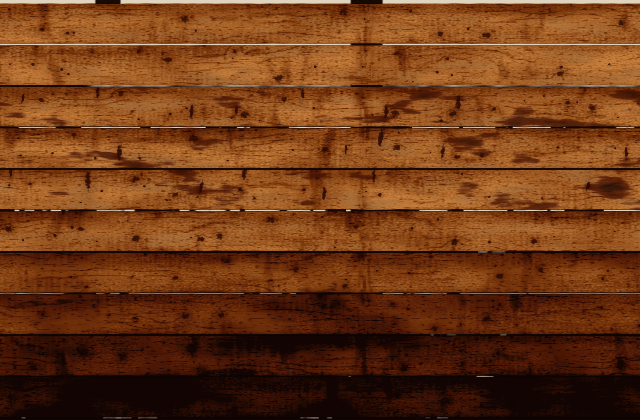
Reproduce this texture procedurally as a WebGL 1 fragment shader.

```glsl
precision highp float;
uniform vec2 u_resolution;

const float PITCH = 0.0988;      // plank spacing, in canvas heights
const float TOP_STRIP = 0.007;   // daylight above the first plank
const vec3 DAYLIGHT = vec3(0.88, 0.83, 0.75);
const vec3 SHADOW = vec3(0.045, 0.014, 0.008);
const vec3 RED_STAIN = vec3(0.28, 0.075, 0.012);
const vec3 BLEACHED = vec3(0.60, 0.43, 0.26);
const vec3 KNOT = vec3(0.16, 0.035, 0.012);

float hash(vec2 p) {
  return fract(sin(dot(p, vec2(127.1, 311.7))) * 43758.5);
}

vec2 gradient(vec2 cell) {
  float angle = 6.2832 * hash(cell);
  return vec2(cos(angle), sin(angle));
}

float gradientNoise(vec2 p) {
  vec2 i = floor(p), f = p - i;
  vec2 w = f * f * f * (f * (f * 6.0 - 15.0) + 10.0);
  vec2 e = vec2(1.0, 0.0);
  float low = mix(dot(gradient(i), f), dot(gradient(i + e), f - e), w.x);
  float high = mix(dot(gradient(i + e.yx), f - e.yx), dot(gradient(i + 1.0), f - 1.0), w.x);
  return mix(low, high, w.y);
}

float fbm(vec2 p) {
  float sum = 0.0, amp = 0.7;
  for (int i = 0; i < 4; i++) {
    sum += amp * gradientNoise(p);
    p = p * 2.03 + 11.7;
    amp *= 0.5;
  }
  return sum;
}

float band(float x, float center, float halfWidth, float soft) {
  return 1.0 - smoothstep(halfWidth - soft, halfWidth + soft, abs(x - center));
}

// Tone 0 is charred, 1 is sunlit wood
vec3 woodRamp(float tone) {
  float s = clamp(tone, 0.0, 1.25) * 3.0;
  vec3 c = mix(vec3(0.065, 0.015, 0.007), vec3(0.30, 0.09, 0.02), min(s, 1.0));
  c = mix(c, vec3(0.47, 0.21, 0.04), clamp(s - 1.0, 0.0, 1.0));
  return c + max(s - 2.0, 0.0) * vec3(0.17, 0.16, 0.11);
}

// Scattered ellipses along one plank: x = solid core, y = soft halo
vec2 knots(vec2 q, float row, float cell, float chance, vec2 radii, vec2 span, float lean) {
  vec2 mark = vec2(0.0);
  float ragged = 0.7 * gradientNoise(q * 150.0 + row * 9.0);
  for (int i = -1; i <= 1; i++) {
    vec2 id = vec2(floor(q.x / cell) + float(i), row + cell * 91.0);
    float present = step(hash(id), chance);
    vec2 center = vec2((id.x + mix(0.15, 0.85, hash(id + 3.1))) * cell,
                       PITCH * mix(span.x, span.y, hash(id + 7.7)));
    vec2 d = (q - center) / (radii * mix(0.55, 1.3, hash(id + 5.3)));
    d.x += lean * d.y * (hash(id + 9.2) - 0.3);
    float r = length(d) + ragged;
    mark = max(mark, present * vec2(1.0 - smoothstep(0.5, 1.1, r), exp(-0.22 * r * r)));
  }
  return mark;
}

// How far daylight shows through the gap above plank number b
float gapLight(float x, float b, float post) {
  float bias = b < 2.5 ? 0.9 : b < 3.5 ? 0.1 : b < 4.5 ? -0.9
             : b < 5.5 ? -0.02 : b < 6.5 ? -0.35 : b < 7.5 ? 0.2 : -0.32;
  float chips = gradientNoise(vec2(x * 9.0, b * 7.3 + 0.4)) + 0.35 * gradientNoise(vec2(x * 45.0, b * 3.3));
  float lit = smoothstep(-0.02, 0.04, chips + bias);
  if (b < 0.5) lit *= 1.0 - band(x, 0.257, 0.03, 0.003);
  if (b > 1.5 && b < 2.5) lit *= smoothstep(0.2, 0.23, x);
  return lit * (1.0 - post) * (b < 5.5 ? 1.0 : 0.7);
}

vec3 plank(vec2 p, vec2 q, float row, float f) {
  vec2 seed = vec2(row * 17.3, row * 5.1);
  float depth = smoothstep(4.2, 11.0, row + 0.5);
  float contrast = 1.0 - 0.35 * depth;
  float spiky = step(1.5, row) * step(row, 4.5);

  vec2 knot = knots(q, row, 0.125, 0.65, vec2(0.0085, 0.007), vec2(0.15, 0.85), 0.3);
  vec2 speck = knots(q, row, 0.071, 0.6, vec2(0.0036, 0.003), vec2(0.1, 0.9), 0.0);
  vec2 spike = knots(q, row, 0.17, 0.65, vec2(0.006, 0.021), vec2(0.05, 0.65), 1.0) * spiky;

  // Grain flows around the knots; saw marks and pores come and go
  float patches = fbm(vec2(q.x * 3.5, q.y * 16.0) + seed);
  float flow = q.y * 300.0 + 20.0 * fbm(vec2(q.x * 2.6, q.y * 11.0) + seed) + 6.0 * knot.y;
  float rings = pow(0.5 + 0.5 * sin(flow), 9.0);
  rings *= smoothstep(-0.1, 0.25, fbm(vec2(q.x * 4.0, q.y * 20.0) + seed + 53.0));
  float fiber = gradientNoise(vec2(q.x * 14.0, q.y * 250.0) + seed);
  float speckle = gradientNoise(vec2(q.x * 150.0, q.y * 290.0) + seed);
  float pores = smoothstep(0.22, 0.42, gradientNoise(vec2(q.x * 60.0, q.y * 230.0) + seed + 7.0));
  float saw = gradientNoise(vec2(q.x * 120.0, q.y * 22.0) + seed);
  float smear = smoothstep(0.15, 0.5, fbm(vec2(q.x * 15.0, q.y * 7.0) + seed + 19.0));
  float fine = 0.14 * fiber + 0.27 * speckle - 0.26 * pores + 0.18 * saw * smoothstep(0.3, -0.3, patches);

  // Weathering: darker toward the ground, under overhangs and at the post
  float tone = 1.07 - 1.03 * depth + 0.08 * (hash(seed) - 0.5);
  tone -= mix(0.2, 0.4, hash(seed + 2.0)) * (1.0 - smoothstep(0.0, 0.55, f)) * (1.0 - 0.6 * depth);
  tone -= 0.1 * smoothstep(0.88, 1.0, f);
  tone += (fine + 0.42 * patches - 0.28 * rings - 0.3 * smear) * contrast;
  float char = fbm(p * vec2(3.2, 7.0) + 4.0) + 0.2 * fiber + 0.25 * speckle;
  tone -= (0.13 + 0.3 * depth) * smoothstep(0.0, 0.45, char);
  float drip = band(p.x + 0.03 * patches, 0.873, 0.012, 0.02);
  tone -= 0.5 * drip * smoothstep(-0.1, 0.3, patches + 0.6 * saw + 0.5 * speckle) * contrast;
  tone -= 0.22 * knot.y + 0.12 * speck.y;

  vec3 color = woodRamp(tone);
  float bleach = smoothstep(0.0, 0.4, fbm(vec2(q.x * 6.0, q.y * 30.0) + seed + 71.0) + 0.4 * speckle);
  color = mix(color, BLEACHED, 0.5 * bleach * smoothstep(0.7, 1.05, tone));
  float blot = fbm(vec2(q.x * 5.0, q.y * 17.0) + seed + 31.0);
  float stain = smoothstep(0.16, 0.3, blot + 0.08 * fiber);
  color = mix(color, RED_STAIN * (1.0 - 0.6 * smoothstep(0.3, 0.5, blot)), 0.8 * stain * spiky + 0.2 * spike.y);
  float core = max(knot.x * 0.8, max(speck.x * 0.85, spike.x * 0.9));
  return mix(color, KNOT * (1.0 - 0.7 * depth), core);
}

void main() {
  vec2 p = gl_FragCoord.xy / u_resolution.y;
  float pixel = 1.0 / u_resolution.y;
  float t = (1.0 - p.y - TOP_STRIP) / PITCH;
  float row = floor(t);
  float f = t - row;
  vec3 color = plank(p, vec2(p.x, f * PITCH), row, f);

  // Gaps: a thin dark edge with daylight in the middle
  float b = max(floor(t + 0.5), 0.0);
  float d = b < 0.5 ? max(t * PITCH, 0.0) : abs(t - b) * PITCH;
  d += 0.0012 * gradientNoise(vec2(p.x * 30.0, b * 3.7));
  float post = band(p.x, 0.873, 0.038, 0.003);
  float edge = 1.0 - smoothstep(0.0014, 0.0022 + 0.5 * pixel, d);
  float slit = b < 1.5 ? 0.0018 : b < 4.5 ? 0.001 : b < 5.5 ? 0.0014 : 0.0008;
  float light = clamp((slit - d) / pixel + 0.5, 0.0, 1.0);
  color = mix(color, SHADOW, 0.92 * edge);
  color = mix(color, DAYLIGHT, light * gapLight(p.x, b, post));
  gl_FragColor = vec4(color, 1.0);
}
```
